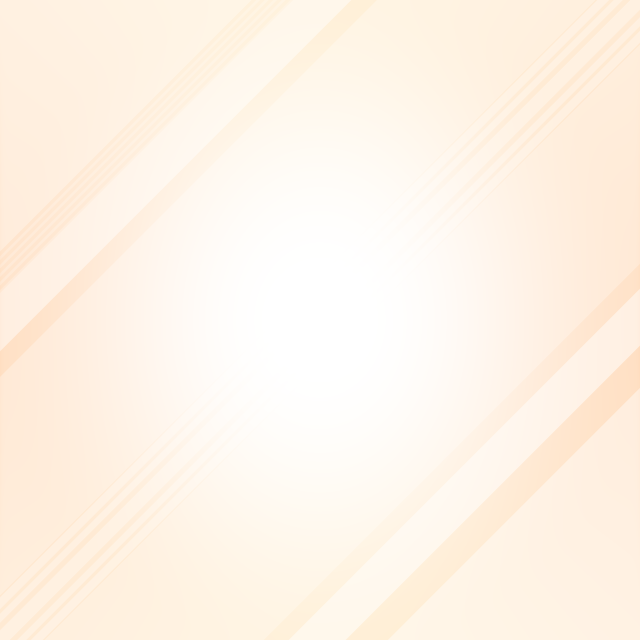
A three.js fragment shader for this background:

```glsl
// Pale warm backdrop: a white central glow melts into amber above and below
// and rose at the sides. Diagonal bands and streaks deepen or thin that tint,
// so they all fade away toward the bright centre.
varying vec2 vUv;

const vec3 AMBER_TINT = vec3(0.0, 0.042, 0.108);
const vec3 ROSE_TINT = vec3(0.0, 0.085, 0.160);
const float SOFT = 0.0014;
const int FINE_LINES = 5;
const int STREAK_PAIRS = 3;

// Soft-edged strip covering from..to
float strip(float s, float from, float to) {
  return smoothstep(from - SOFT, from + SOFT, s)
       - smoothstep(to - SOFT, to + SOFT, s);
}

// Evenly spaced narrow lines
float fineLines(float s, float start, float period, float width) {
  float cover = 0.0;
  for (int i = 0; i < FINE_LINES; i++) {
    float from = start + float(i) * period;
    cover += strip(s, from, from + width);
  }
  return cover;
}

// Streaks mirrored about the main diagonal, thinner toward the outside
float mirroredStreaks(float s, float first, float gap) {
  float offset = abs(s - 1.0);
  float cover = 0.0;
  for (int i = 0; i < STREAK_PAIRS; i++) {
    float n = float(i);
    float centre = first + gap * n;
    float halfWidth = 0.0058 - 0.0022 * n;
    cover += strip(offset, centre - halfWidth, centre + halfWidth);
  }
  return cover;
}

// Tint strength across the diagonal coordinate s
float diagonalShade(float s) {
  float shade = 1.0;

  // Paler outer corners and lanes between the bands
  shade -= 0.12 * strip(s, -0.1, 0.393);
  shade -= 0.25 * strip(s, 0.458, 0.549);
  shade -= 0.30 * strip(s, 1.451, 1.540);
  shade -= 0.18 * strip(s, 1.606, 2.1);

  // Solid bands
  shade += 0.42 * strip(s, 0.549, 0.589);
  shade += 0.34 * strip(s, 1.412, 1.451);
  shade += 0.46 * strip(s, 1.540, 1.606);

  // Fine lines and central streaks
  shade += 0.26 * fineLines(s, 0.393, 0.0133, 0.0075);
  shade -= 0.12 * strip(s, 0.932, 1.068);
  shade += 0.40 * mirroredStreaks(s, 0.021, 0.0235);
  return shade;
}

// Tint colour by direction: amber vertically, rose horizontally
vec3 directionalTint(vec2 p) {
  float sideways = p.x * p.x / (dot(p, p) + 0.0001);
  return mix(AMBER_TINT, ROSE_TINT, sideways);
}

void main() {
  vec2 p = vUv - 0.5;
  float glowFade = smoothstep(0.06, 0.53, length(p));

  // Runs from 0 at the upper left to 2 at the lower right
  float diagonal = vUv.x + 1.0 - vUv.y;
  float shade = diagonalShade(diagonal);

  // Slight deepening along the left and right borders
  float border = exp(-(0.5 - abs(p.x)) / 0.003);
  shade += 0.16 * border * smoothstep(0.5, 0.2, abs(p.y));

  vec3 color = vec3(1.0) - directionalTint(p) * glowFade * shade;
  gl_FragColor = vec4(color, 1.0);
}
```
